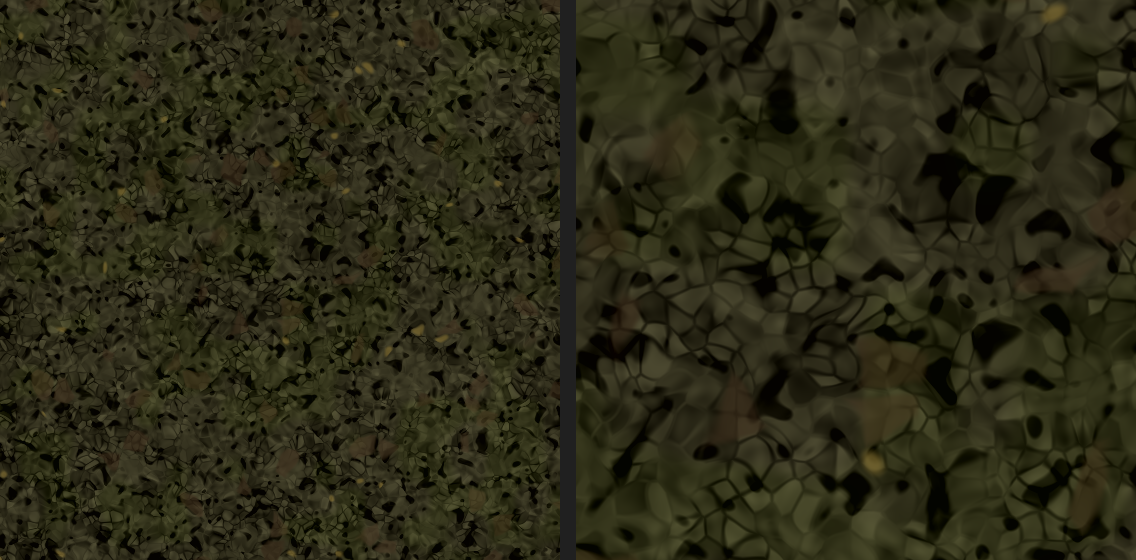
Left: the whole. Right: its middle third, enlarged.
Write a three.js fragment shader that draws this texture.

```glsl
varying vec2 vUv;

// Colours
const vec3 PIT_COLOR = vec3(0.050, 0.042, 0.003);
const vec3 PALE_COLOR = vec3(0.330, 0.318, 0.215);
const vec3 OCHRE_COLOR = vec3(0.52, 0.44, 0.20);
const vec3 BROWN_TINT = vec3(0.025, -0.005, -0.002);
const vec3 MOSS_TINT = vec3(-0.004, 0.008, -0.018);

// Feature counts across the canvas
const float GRAIN_SCALE = 72.0;
const float CHIP_SCALE = 27.0;
const float PIT_SCALE = 88.0;
const float FINE_SCALE = 125.0;
const float PATCH_SCALE = 7.0;
const float FLECK_SCALE = 38.0;

// Strengths and shares
const float BASE_TONE = 0.56;
const float GRAIN_CONTRAST = 0.50;
const float FINE_CONTRAST = 0.42;
const float PATCH_CONTRAST = 0.26;
const float PIT_DEPTH = 0.62;
const float CREVICE_DEPTH = 0.38;
const float CHIP_SHARE = 0.24;
const float CHIP_COVER = 0.65;
const float FLECK_SHARE = 0.022;

float hash(vec2 p) {
  return fract(sin(dot(p, vec2(127.1, 311.7))) * 43758.5453);
}

vec2 hash2(vec2 p) {
  return vec2(hash(p), hash(p + 57.3));
}

float noise(vec2 p) {
  vec2 i = floor(p);
  vec2 f = fract(p);
  f = f * f * (3.0 - 2.0 * f);
  float low = mix(hash(i), hash(i + vec2(1.0, 0.0)), f.x);
  float high = mix(hash(i + vec2(0.0, 1.0)), hash(i + vec2(1.0, 1.0)), f.x);
  return mix(low, high, f.y);
}

float fbm(vec2 p) {
  float sum = 0.0;
  float amplitude = 0.5;
  for (int i = 0; i < 4; i++) {
    sum += amplitude * noise(p);
    p = mat2(0.8, 0.6, -0.6, 0.8) * p * 2.03 + 11.7;
    amplitude *= 0.5;
  }
  return sum / 0.9375;
}

// Irregular cells: x = gap to the border, y = distance to centre, zw = cell id
vec4 cells(vec2 p) {
  vec2 base = floor(p);
  vec2 id = base;
  float nearest = 8.0;
  float second = 8.0;
  for (int y = -1; y <= 1; y++) {
    for (int x = -1; x <= 1; x++) {
      vec2 cell = base + vec2(float(x), float(y));
      float d = length(cell + hash2(cell) - p);
      if (d < nearest) {
        second = nearest;
        nearest = d;
        id = cell;
      } else {
        second = min(second, d);
      }
    }
  }
  return vec4(second - nearest, nearest, id);
}

void main() {
  vec2 warp = vec2(noise(vUv * 45.0), noise(vUv * 45.0 + 31.0)) - 0.5;
  vec2 uv = vUv + warp * 0.014;
  vec2 turned = mat2(0.8, 0.6, -0.6, 0.8) * uv;

  // Broad patches and fine grit
  float patches = fbm(vUv * PATCH_SCALE) - 0.5;
  float grit = noise(turned * FINE_SCALE) - 0.5;

  // Small grains with broken dark crevices
  vec4 grain = cells(uv * GRAIN_SCALE);
  float body = smoothstep(0.0, 0.28, grain.x);
  float crevice = (1.0 - body) * smoothstep(0.35, 0.75, noise(turned * 34.0 + 5.0));
  float grainTone = (hash(grain.zw + 3.1) - 0.5) * body;

  // Dark pits, denser in some regions
  float density = 0.25 * (fbm(vUv * 13.0 + 19.0) - 0.5);
  float pit = smoothstep(0.64, 0.84, noise(turned * PIT_SCALE + 41.0) + density);

  // Larger smooth chips that cover the grit
  vec4 chip = cells(uv * CHIP_SCALE + 70.0);
  float chipMask = smoothstep(0.04, 0.30, chip.x) * step(hash(chip.zw + 8.4), CHIP_SHARE);
  float chipTone = (hash(chip.zw + 2.7) - 0.45) * 0.30;

  float detail = GRAIN_CONTRAST * grainTone + FINE_CONTRAST * grit;
  detail -= PIT_DEPTH * pit + CREVICE_DEPTH * crevice;
  detail = mix(detail, chipTone, chipMask * CHIP_COVER);
  float tone = clamp(BASE_TONE + PATCH_CONTRAST * patches + detail, -0.12, 1.15);
  vec3 color = mix(PIT_COLOR, PALE_COLOR, tone);

  // Brown and mossy tints
  float brown = chipMask * step(0.72, hash(chip.zw + 6.2));
  color += BROWN_TINT * brown + MOSS_TINT * smoothstep(0.45, 0.75, noise(vUv * 19.0));

  // Rare ochre flecks
  vec4 fleck = cells(uv * FLECK_SCALE + 130.0);
  float spot = 1.0 - smoothstep(0.10, 0.38, fleck.y);
  spot *= step(hash(fleck.zw + 4.6), FLECK_SHARE) * smoothstep(0.0, 0.15, fleck.x);
  color = mix(color, OCHRE_COLOR, spot * 0.65);

  gl_FragColor = vec4(max(color, 0.0), 1.0);
}
```
